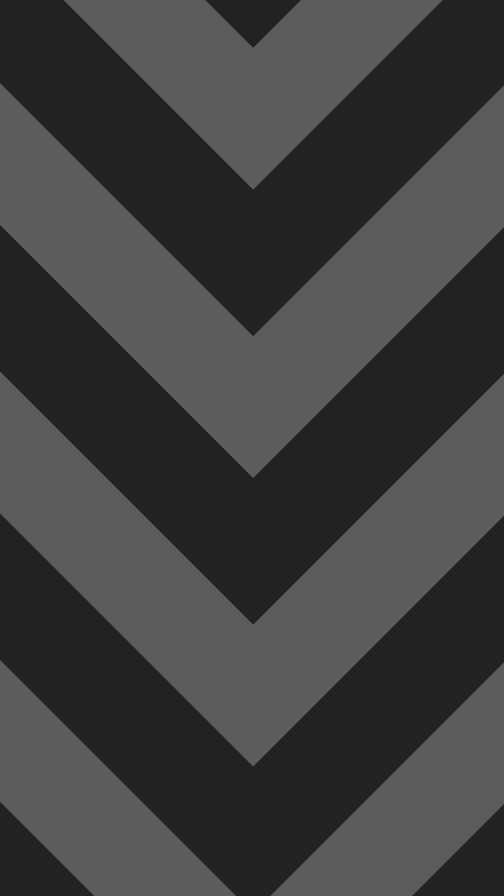
This pattern is drawn by a Shadertoy shader. Its source:

```glsl
const vec3 DARK = vec3(0.132);
const vec3 GRAY = vec3(0.361);
const float AXIS_X = 0.5023;       // chevron axis, fraction of width
const float PERIOD = 0.3219;       // vertical repeat, fraction of height
const float BAND_HEIGHT = 0.1583;  // vertical extent of a gray band
const float BAND_CENTER = 0.1325;  // first band, measured down from the top

// Signed distance to the nearest chevron band, positive inside
float chevronBand(vec2 p) {
    float depth = abs(p.x) + p.y - BAND_CENTER;
    float offset = mod(depth + 0.5 * PERIOD, PERIOD) - 0.5 * PERIOD;
    return (0.5 * BAND_HEIGHT - abs(offset)) * inversesqrt(2.0);
}

void mainImage(out vec4 fragColor, in vec2 fragCoord) {
    // Height units, measured from the axis and down from the top
    vec2 p = vec2(fragCoord.x - AXIS_X * iResolution.x,
                  iResolution.y - fragCoord.y) / iResolution.y;

    // One-pixel edge smoothing
    float pixel = 1.0 / iResolution.y;
    float band = smoothstep(-0.6 * pixel, 0.6 * pixel, chevronBand(p));
    fragColor = vec4(mix(DARK, GRAY, band), 1.0);
}
```
